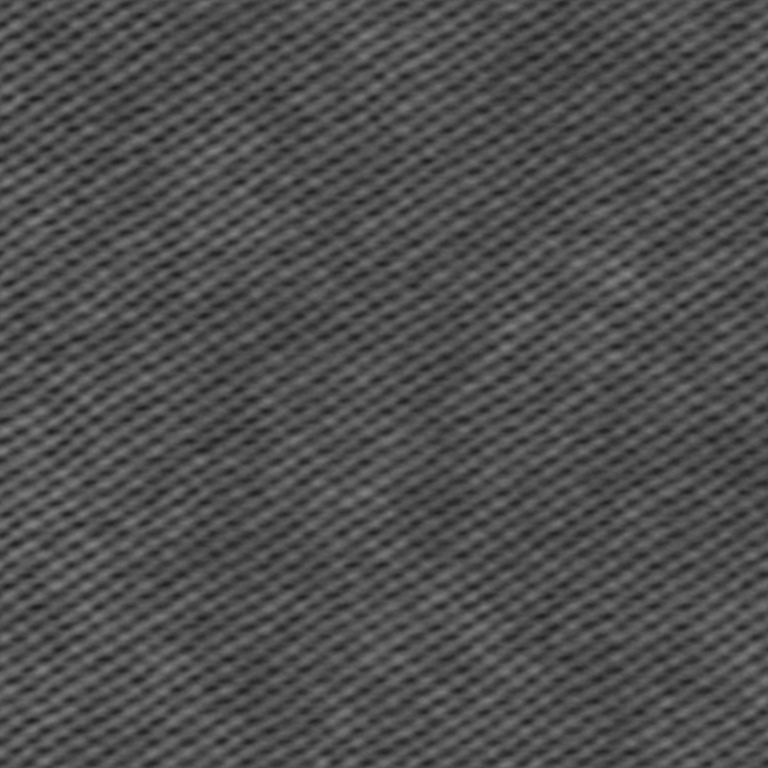
Give the GLSL for this texture, as a Shadertoy shader.

```glsl
// Grey twill cloth: short, nearly level dashes of yarn stepping up to the right in diagonal ribs.

const vec2 REPEATS = vec2(25.0, 74.0);   // dashes across, yarn rows down
const float ROW_STEP = 0.55;             // sideways shift per row, in repeats
const float DASH_TILT = 0.42;            // rise of a dash, in rows per repeat
const vec2 GAP_SIZE = vec2(0.22, 0.27);  // soft radius, in repeats and rows
const vec2 YARN_SIZE = vec2(0.21, 0.31);
const float CLOTH_GREY = 0.316;

vec2 hash22(vec2 p) {
    vec3 q = fract(p.xyx * vec3(0.1031, 0.1030, 0.0973));
    q += dot(q, q.yzx + 33.33);
    return fract((q.xx + q.yz) * q.zy);
}

// Gradient noise, roughly -0.7 to 0.7
float gradientNoise(vec2 p) {
    vec2 cell = floor(p);
    vec2 f = p - cell;
    vec2 w = f * f * f * (f * (f * 6.0 - 15.0) + 10.0);
    float corner[4];
    for (int i = 0; i < 4; i++) {
        vec2 o = vec2(float(i % 2), float(i / 2));
        float angle = 6.28319 * hash22(cell + o + 57.0).x;
        corner[i] = dot(vec2(cos(angle), sin(angle)), f - o);
    }
    return mix(mix(corner[0], corner[1], w.x), mix(corner[2], corner[3], w.x), w.y);
}

// Soft elongated spot, 1 at its centre
float dash(vec2 d, vec2 size) {
    d.y -= DASH_TILT * d.x;
    d /= size;
    return exp(-0.5 * dot(d, d));
}

// Sum of one set of dashes; each has its own strength, length and place
float dashField(vec2 p, vec2 size, float offset, float variation, float seed) {
    float sum = 0.0;
    float nearRow = floor(p.y);
    for (int j = -1; j <= 1; j++) {
        float row = nearRow + float(j);
        float shift = row * ROW_STEP + offset;
        float nearColumn = floor(p.x - shift + 0.5);
        for (int i = -1; i <= 1; i++) {
            float column = nearColumn + float(i);
            vec2 id = vec2(column, row) + seed;
            vec2 rnd = hash22(id) - 0.5;
            vec2 jitter = (hash22(id + 191.0) - 0.5) * vec2(0.2, 0.16);
            vec2 centre = vec2(column + shift, row + 0.5) + jitter;
            vec2 ownSize = size * vec2(1.0 + 0.4 * rnd.y, 1.0);
            sum += (1.0 + variation * rnd.x) * dash(p - centre, ownSize);
        }
    }
    return sum;
}

// Continuous diagonal ridges, -1 in the gaps and 1 on the yarn
float ribs(vec2 p) {
    return -cos(6.28319 * (p.x - ROW_STEP * (p.y - 0.5)));
}

void mainImage(out vec4 fragColor, in vec2 fragCoord) {
    vec2 uv = fragCoord / iResolution.xy;

    // Slight waviness of the yarns
    vec2 wave = vec2(gradientNoise(uv * 9.0), gradientNoise(uv * 7.0 + 40.0));
    vec2 p = uv * REPEATS + wave * vec2(0.2, 0.3);

    // Raised yarn and the gaps between it
    float gaps = dashField(p, GAP_SIZE, 0.0, 0.6, 300.0);
    float yarn = dashField(p, YARN_SIZE, 0.5, 1.0, 700.0);

    // Uneven wear: broad patches, a paler left side, and fine fibres
    float patches = gradientNoise(uv * vec2(5.0, 4.0) + 11.0)
                  + 0.6 * gradientNoise(uv * 13.0 + 23.0);
    float paleSide = 1.0 - smoothstep(0.0, 0.45, uv.x);
    float fibres = gradientNoise(uv * vec2(75.0, 150.0))
                 + 0.5 * gradientNoise(uv * vec2(190.0, 230.0) + 70.0);
    float relief = 1.0 + 0.15 * paleSide + 0.2 * patches;

    float weave = 0.085 * yarn - 0.125 * gaps + 0.014 * ribs(p);
    float grey = CLOTH_GREY + relief * weave;
    grey += 0.045 * patches + 0.01 * paleSide + 0.045 * fibres;
    fragColor = vec4(vec3(clamp(grey, 0.13, 0.55)), 1.0);
}
```
